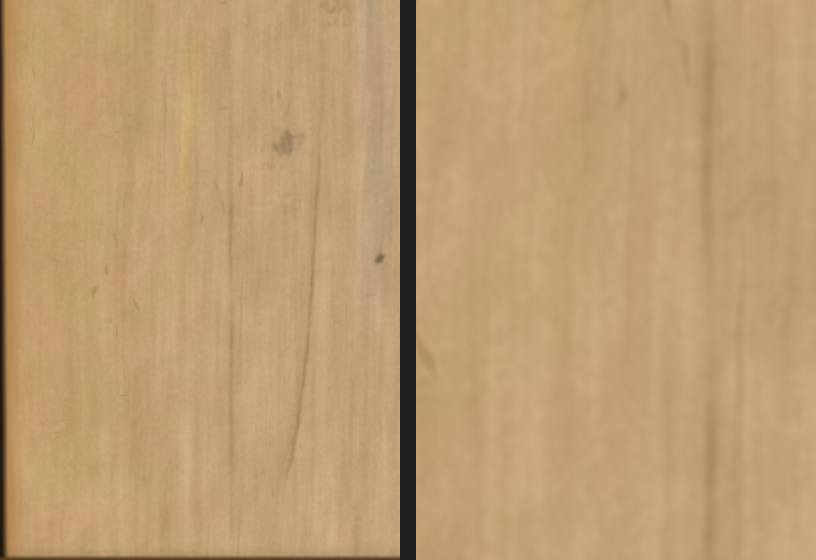
Left: the whole. Right: its middle third, enlarged.
Give the GLSL for this texture, as a Shadertoy shader.

```glsl
vec2 hashGradient(vec2 cell) {
    vec3 q = fract(vec3(cell.xyx) * vec3(0.1031, 0.1030, 0.0973));
    q += dot(q, q.yzx + 33.33);
    return 2.0 * fract((q.xx + q.yz) * q.zy) - 1.0;
}

float gradientNoise(vec2 p) {
    vec2 i = floor(p), f = fract(p);
    vec2 u = f * f * f * (f * (f * 6.0 - 15.0) + 10.0);
    float a = dot(hashGradient(i), f);
    float b = dot(hashGradient(i + vec2(1, 0)), f - vec2(1, 0));
    float c = dot(hashGradient(i + vec2(0, 1)), f - vec2(0, 1));
    float d = dot(hashGradient(i + vec2(1, 1)), f - vec2(1, 1));
    return mix(mix(a, b, u.x), mix(c, d, u.x), u.y);
}

// Soft vertical line, "offset" being the distance across the grain
float streak(float offset, float width) {
    return exp(-offset * offset / (width * width));
}

float knot(vec2 uv, vec2 center, vec2 radius) {
    vec2 d = (uv - center) / radius;
    d += 1.5 * vec2(gradientNoise(uv * 55.0), gradientNoise(uv * 55.0 + 17.0));
    return exp(-dot(d, d));
}

// Dark seam that drifts left on its way down, broken along its length
float seam(vec2 uv) {
    float path = mix(0.69, 0.81, smoothstep(-0.15, 0.95, uv.y));
    path += 0.022 * smoothstep(0.08, 0.28, uv.y) * smoothstep(0.8, 0.3, uv.y);
    path += 0.008 * gradientNoise(vec2(3.0, uv.y * 9.0)) + 0.004 * gradientNoise(vec2(8.0, uv.y * 30.0));
    float fade = smoothstep(0.1, 0.18, uv.y) * smoothstep(1.0, 0.55, uv.y);
    fade *= 0.75 + 0.8 * gradientNoise(vec2(uv.y * 18.0, 6.0));
    float d = uv.x - path;
    return fade * (0.8 * streak(d, 0.005) + 0.4 * streak(d + 0.012, 0.016));
}

float grain(vec2 uv) {
    float strength = mix(0.45, 1.0, smoothstep(0.15, 0.45, uv.x));
    float broad = gradientNoise(vec2(uv.x * 14.0, uv.y * 1.6));
    float medium = gradientNoise(vec2(uv.x * 37.0 + 5.0, uv.y * 3.0));
    float fine = gradientNoise(vec2(uv.x * 95.0 + 9.0, uv.y * 8.0));
    return strength * (0.035 * broad + 0.045 * medium + 0.035 * fine);
}

// Sparse dark grain lines that come and go
float grainLines(vec2 uv) {
    float line = smoothstep(0.15, 0.5, gradientNoise(vec2(uv.x * 66.0 + 40.0, uv.y * 4.0)));
    float presence = smoothstep(-0.1, 0.35, gradientNoise(uv * vec2(8.0, 5.0) + 12.0));
    return line * presence * smoothstep(0.2, 0.45, uv.x);
}

void mainImage(out vec4 fragColor, in vec2 fragCoord) {
    vec2 uv = fragCoord / iResolution.xy;
    vec2 bent = uv;
    bent.x += 0.015 * gradientNoise(vec2(uv.x * 3.0, uv.y * 3.0)) - 0.03 * uv.y * uv.x;
    bent.x += 0.003 * gradientNoise(uv * vec2(12.0, 24.0));

    // Plank colour, paler to the right
    vec3 wood = mix(vec3(0.752, 0.615, 0.425), vec3(0.765, 0.640, 0.483), uv.x);

    // Grain, cloudy stains and faint mottling
    wood += grain(bent) * vec3(0.95, 1.0, 1.08);
    wood -= 0.045 * grainLines(bent);
    wood += 0.035 * gradientNoise(uv * vec2(6.0, 5.0) + 4.0);
    wood += 0.03 * gradientNoise(uv * vec2(18.0, 15.0) + 21.0);
    wood += vec3(0.02, -0.005, 0.015) * gradientNoise(uv * vec2(7.0, 9.0) + 31.0);
    wood += 0.024 * gradientNoise(uv * vec2(45.0, 60.0) + 2.0 * gradientNoise(uv * 20.0));
    wood += 0.022 * gradientNoise(uv * vec2(110.0, 125.0) + 70.0);

    // Short dark flecks and cross cracks, gathered in patches
    float patches = smoothstep(0.0, 0.35, gradientNoise(uv * 5.0 + 8.0));
    float fleck = smoothstep(0.2, 0.55, gradientNoise(bent * vec2(70.0, 32.0) + 50.0));
    float cross = smoothstep(0.3, 0.6, gradientNoise(uv * vec2(22.0, 90.0) + 14.0));
    wood -= 0.07 * fleck * patches;
    wood -= 0.05 * cross * smoothstep(0.05, 0.35, gradientNoise(uv * 6.0 + 45.0));

    // Long lines: seam, central crack, yellow streak, grey band
    wood -= vec3(0.12, 0.125, 0.11) * seam(uv);
    float crackOffset = uv.x - 0.578 - 0.004 * gradientNoise(vec2(uv.y * 8.0, 2.0));
    float crack = streak(crackOffset, 0.006) * (0.7 + 0.8 * gradientNoise(vec2(uv.y * 14.0, 4.0)));
    wood -= 0.07 * crack * smoothstep(0.9, 0.55, uv.y) * smoothstep(-0.1, 0.3, uv.y);
    float yellow = streak(uv.x - 0.47 - 0.1 * (uv.y - 0.79), 0.014);
    wood += vec3(0.03, 0.025, -0.02) * yellow * streak(uv.y - 0.79, 0.12);
    float grey = streak(uv.x - 0.92 - 0.025 * sin(uv.y * 5.0 - 2.0), 0.035);
    wood += vec3(-0.05, -0.028, 0.0) * grey * smoothstep(0.2, 0.65, uv.y);

    // Flared grain at the lower right
    float fan = gradientNoise(vec2((uv.x - 0.85) / (0.025 + 0.12 * uv.y), uv.y * 5.0));
    wood -= 0.16 * max(fan, 0.0) * streak(uv.x - 0.87, 0.07) * streak(uv.y - 0.06, 0.1);

    // Knots
    wood -= vec3(0.16, 0.13, 0.10) * knot(uv, vec2(0.72, 0.74), vec2(0.028, 0.022));
    wood -= 0.05 * knot(uv, vec2(0.72, 0.63), vec2(0.025, 0.025));
    wood -= vec3(0.26, 0.23, 0.17) * knot(uv, vec2(0.952, 0.538), vec2(0.011, 0.009));
    wood -= 0.08 * knot(uv, vec2(0.84, 0.985), vec2(0.03, 0.02));

    // Warm worn left edge, then the shadow beyond it
    float wobble = 0.02 * gradientNoise(vec2(uv.y * 6.0, 7.0));
    float warm = smoothstep(0.065, 0.012, uv.x + wobble);
    wood = mix(wood, vec3(0.70, 0.51, 0.30) + grain(bent), 0.8 * warm);
    float border = mix(0.011, 0.004, uv.y) + 0.1 * wobble;
    wood = mix(vec3(0.13, 0.09, 0.05), wood, smoothstep(border - 0.008, border + 0.013, uv.x));

    // Shaded bottom edge
    wood = mix(vec3(0.36, 0.26, 0.15), wood, smoothstep(0.0, 0.010, uv.y + 0.1 * wobble));
    wood *= 1.0 - 0.08 * smoothstep(0.03, 0.0, uv.y);

    fragColor = vec4(clamp(wood, 0.0, 1.0), 1.0);
}
```
